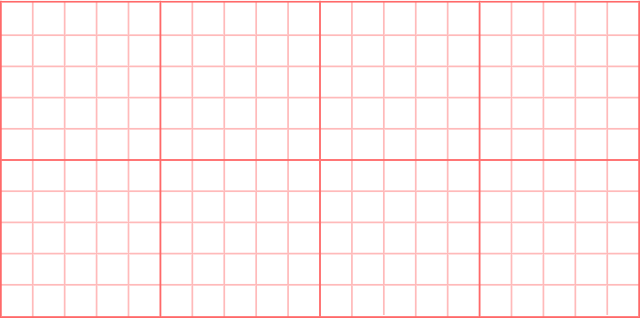
Reproduce this pattern procedurally as a Shadertoy shader.

```glsl
// Lengths are in canvas heights
const float COLUMNS = 20.0;
const float ROWS_PER_HALF = 5.0;
const float MAJOR_EVERY = 5.0;
const float SIDE_MARGIN = 0.0026;
const float FRAME_BOTTOM = 0.0091;
const float FRAME_TOP = 0.9948;
const float MIDDLE_Y = 0.5;
const float ROW_PITCH = 0.0975;
const float MINOR_WIDTH = 0.0054;
const float MAJOR_WIDTH = 0.0057;
const vec2 SHORT_COLUMNS = vec2(12.0, 19.0);
const float SHORT_GAP = 0.0065;
const vec3 PAPER = vec3(1.0);
const vec3 MINOR_INK = vec3(1.0, 0.73, 0.73);
const vec3 MAJOR_INK = vec3(1.0, 0.41, 0.41);

// Share of a pixel covered by the span from low to high
float spanCoverage(float x, float low, float high, float pixel) {
    float overlap = min(x + 0.5 * pixel, high) - max(x - 0.5 * pixel, low);
    return clamp(overlap / pixel, 0.0, 1.0);
}

float lineCoverage(float offset, float width, float pixel) {
    return spanCoverage(offset, -0.5 * width, 0.5 * width, pixel);
}

// Both return (minor, major) coverage
vec2 columnLines(vec2 p, float canvasWidth, float pixel) {
    float pitch = (canvasWidth - 2.0 * SIDE_MARGIN) / COLUMNS;
    float x = p.x - SIDE_MARGIN;
    float index = clamp(round(x / pitch), 0.0, COLUMNS);
    float offset = x - index * pitch;
    if (mod(index, MAJOR_EVERY) < 0.5) {
        return vec2(0.0, lineCoverage(offset, MAJOR_WIDTH, pixel));
    }

    // A few minor columns stop just above the frame
    bool isShort = any(lessThan(abs(SHORT_COLUMNS - index), vec2(0.5)));
    float start = FRAME_BOTTOM + (isShort ? SHORT_GAP : 0.0);
    float extent = spanCoverage(p.y, start, FRAME_TOP, pixel);
    return vec2(lineCoverage(offset, MINOR_WIDTH, pixel) * extent, 0.0);
}

vec2 rowLines(float y, float pixel) {
    float limit = ROWS_PER_HALF - 1.0;
    float fromMiddle = y - MIDDLE_Y;
    float index = clamp(round(fromMiddle / ROW_PITCH), -limit, limit);
    float minorLine = lineCoverage(fromMiddle - index * ROW_PITCH, MINOR_WIDTH, pixel);
    if (abs(index) < 0.5) minorLine = 0.0;

    float middle = lineCoverage(fromMiddle, MAJOR_WIDTH, pixel);
    float bottom = lineCoverage(y - FRAME_BOTTOM, MAJOR_WIDTH, pixel);
    float top = lineCoverage(y - FRAME_TOP, MAJOR_WIDTH, pixel);
    return vec2(minorLine, max(middle, max(bottom, top)));
}

void mainImage(out vec4 fragColor, in vec2 fragCoord) {
    float pixel = 1.0 / iResolution.y;
    float canvasWidth = iResolution.x * pixel;
    vec2 p = fragCoord * pixel;

    vec2 ink = max(columnLines(p, canvasWidth, pixel), rowLines(p.y, pixel));

    // Clip to the outer edges of the frame
    float halfLine = 0.5 * MAJOR_WIDTH;
    float left = SIDE_MARGIN - halfLine;
    ink *= spanCoverage(p.x, left, canvasWidth - left, pixel);
    ink *= spanCoverage(p.y, FRAME_BOTTOM - halfLine, FRAME_TOP + halfLine, pixel);

    vec3 color = mix(PAPER, MINOR_INK, ink.x);
    color = mix(color, MAJOR_INK, ink.y);
    fragColor = vec4(color, 1.0);
}
```
